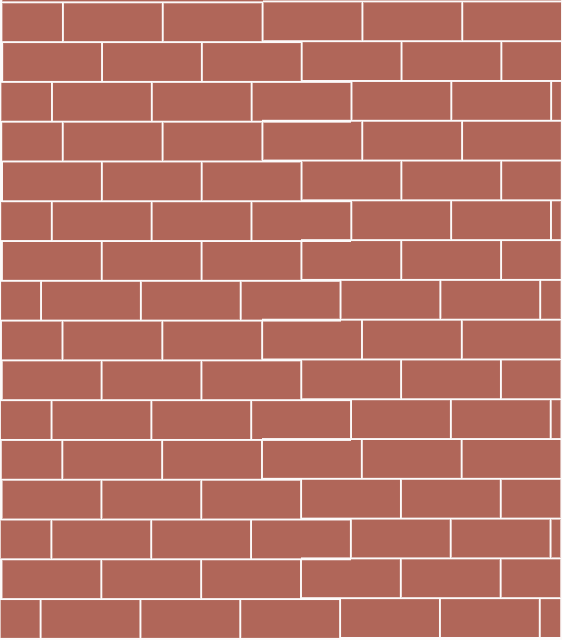
A WebGL 1 fragment shader for this texture:

```glsl
precision highp float;
// Running brick wall: 16 outlined courses with staggered joints and a small vertical slip.

uniform vec2 u_resolution;

#define CANVAS_H 768.0   // design units over the canvas height
#define COURSES 16.0
#define TOP 2.8          // top of the first course
#define PITCH 47.74      // course height
#define BRICK_W 119.8
#define FIRST_JOINT 75.5
#define STAGGER 47.0     // joint shift between courses
#define SLIP 1.1         // lift of the bricks on the right
#define DRIFT 0.065      // leftward creep per course
#define MORTAR 2.3       // line width

const vec3 BRICK_COLOR = vec3(0.69, 0.40, 0.35);
const vec3 MORTAR_COLOR = vec3(0.99, 0.98, 0.98);

// Joint shift: two triples of courses, then a pair, repeating every eight
float courseShift(float course) {
  float inCycle = mod(course, 8.0);
  float step3 = mod(inCycle, 3.0);
  if (inCycle > 5.5) return STAGGER * (inCycle - 5.0);
  return STAGGER * step3 + (step3 > 1.5 ? 12.8 : 0.0);
}

// Distance to the outlines of all bricks in one course
float courseOutline(vec2 p, float course) {
  float joint = FIRST_JOINT + courseShift(course) - DRIFT * course;
  float lift = SLIP * step(joint + 2.0 * BRICK_W, p.x);
  float y = p.y - TOP - course * PITCH + lift;

  float beds = min(abs(y), abs(y - PITCH));
  float x = mod(p.x - joint + 0.5 * BRICK_W, BRICK_W) - 0.5 * BRICK_W;
  float heads = max(abs(x), max(-y, y - PITCH));
  return min(beds, heads);
}

void main() {
  float unit = CANVAS_H / u_resolution.y;
  vec2 p = vec2(gl_FragCoord.x, u_resolution.y - gl_FragCoord.y) * unit;
  float width = u_resolution.x * unit;
  float course = floor((p.y - TOP) / PITCH);

  // Neighbouring courses overlap where the slip offsets their outlines
  float d = 1e3;
  for (int i = -1; i <= 1; i++) {
    float row = course + float(i);
    if (row >= 0.0 && row < COURSES) d = min(d, courseOutline(p, row));
  }

  // Ragged left border, straight right and bottom borders
  float row = clamp(course, 0.0, COURSES - 1.0);
  float leftEdge = (courseShift(row) < 50.0 ? 1.7 : 0.6) - DRIFT * row;
  d = min(d, p.x - leftEdge);
  d = min(d, width - DRIFT * row - p.x);
  d = min(d, TOP + COURSES * PITCH - p.y);

  float mortar = clamp(0.5 + (0.5 * MORTAR - d) / unit, 0.0, 1.0);
  gl_FragColor = vec4(mix(BRICK_COLOR, MORTAR_COLOR, mortar), 1.0);
}
```
